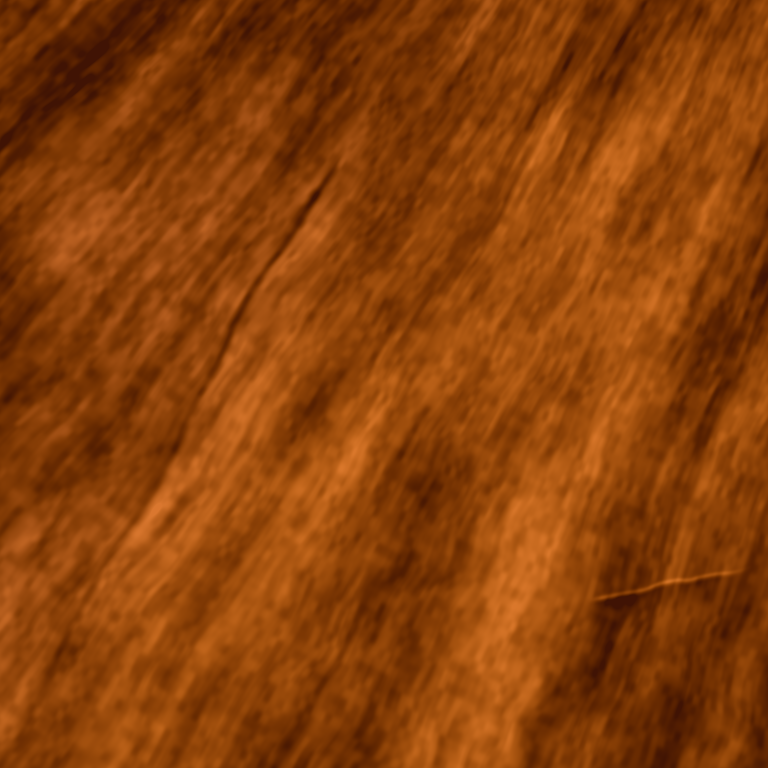
Give the GLSL for this texture, as a WebGL 2 fragment shader.

```glsl
#version 300 es
precision highp float;
// Weathered brown wood: fibres fan out from a hub far beyond the upper right corner.
// Stretched value noise in polar (across, along) space gives blotches, streaks and
// grain; a long split, short slits and a torn ledge are laid over it.
uniform vec2 u_resolution;
out vec4 fragColor;

float hash(vec2 p) {
    vec3 q = fract(p.xyx * vec3(0.1031, 0.1030, 0.0973));
    q += dot(q, q.yzx + 33.33);
    return fract((q.x + q.y) * q.z);
}

// Smooth value noise in -1..1
float noise(vec2 p) {
    vec2 i = floor(p), f = fract(p);
    f = f * f * f * (f * (f * 6.0 - 15.0) + 10.0);
    float low = mix(hash(i), hash(i + vec2(1, 0)), f.x);
    float high = mix(hash(i + vec2(0, 1)), hash(i + vec2(1, 1)), f.x);
    return 2.0 * mix(low, high, f.y) - 1.0;
}

float bell(float x, float width) {
    x /= width;
    return exp(-x * x);
}

// Layers of noise, from wide patches to fine grain; f = (across, along)
float fibres(vec2 f, vec2 p) {
    float tone = 1.15 * noise(f * vec2(7.0, 3.2) + 4.7);
    tone += 0.85 * noise(f * vec2(17.0, 7.0) + 21.3);
    tone += 0.95 * noise(f * vec2(34.0, 3.6) + 57.1);
    tone += 0.70 * noise(f * vec2(85.0, 9.0) + 13.9);
    tone += 0.45 * noise(f * vec2(150.0, 22.0) + 71.2);
    tone += 0.55 * noise(f * vec2(135.0, 75.0) + 35.4);
    tone += 0.50 * noise(p * 42.0 + 8.6);
    return tone;
}

// Broad light and dark zones by fan angle and distance from the hub
float zones(float angle, float along) {
    float ridge = 1.2 * bell(angle - 0.43, 0.024);
    float rightShade = -1.1 * (1.0 - smoothstep(0.388, 0.408, angle));
    float leftShade = -1.1 * smoothstep(0.66, 0.74, angle);
    float lowerGlow = 0.8 * bell(angle - 0.625, 0.03) * smoothstep(2.6, 3.0, along);
    return ridge + rightShade + leftShade + lowerGlow;
}

// Long split: dark line with a lit face on its right side
float split(float angle, float along) {
    float side = 2.5 * (angle - 0.6227 + 0.0415 * (along - 2.42));
    float depth = smoothstep(2.34, 2.46, along) * (1.0 - 0.6 * smoothstep(2.55, 2.85, along));
    float face = (1.0 - smoothstep(-0.012, 0.003, side)) * exp(min(side, 0.0) / 0.06);
    return 1.4 * face * bell(along - 2.8, 0.32) - 2.4 * depth * bell(side, 0.0055);
}

// Short dark slits scattered along the fibres
float slits(vec2 f) {
    float shade = 0.0;
    for (int i = 0; i < 9; i++) {
        float n = float(i) * 3.7 + 1.0;
        vec2 centre = vec2(mix(0.95, 1.8, hash(vec2(n, 2.0))), mix(2.0, 3.1, hash(vec2(n, 9.0))));
        vec2 d = f - centre;
        float lengthwise = mix(0.03, 0.09, hash(vec2(n, 5.0)));
        shade += bell(d.x, 0.007) * bell(d.y, lengthwise);
    }
    return -1.3 * shade;
}

// Torn ledge across the fibres: thin lit lip, shadow below
float ledge(vec2 p) {
    float drop = p.y - 0.22 - 0.2 * (p.x - 0.775) - 0.005 * noise(p.xx * 24.0);
    float span = smoothstep(0.765, 0.785, p.x) * (1.0 - smoothstep(0.93, 0.985, p.x));
    float below = 1.0 - smoothstep(-0.006, 0.001, drop);
    float shadow = below * exp(min(drop, 0.0) / 0.025) * (1.6 - 4.0 * (p.x - 0.775));
    return span * (1.5 * bell(drop - 0.002, 0.003) - 1.2 * shadow);
}

// Tone in standard deviations about the middle brown
vec3 woodColour(float tone) {
    tone = clamp(tone, -2.5, 2.9);
    vec3 middle = vec3(0.53, 0.243, 0.021);
    return middle + tone * vec3(0.112, 0.072, 0.025) + tone * tone * vec3(0.0, 0.002, 0.009);
}

void main() {
    vec2 p = gl_FragCoord.xy / u_resolution;

    // Fan coordinates with a slight waver
    vec2 toHub = vec2(1.83, 2.74) - p;
    float along = length(toHub);
    float angle = atan(toHub.x, toHub.y);
    angle += 0.004 * noise(p * 5.0 + 3.1) + 0.0012 * noise(p * 19.0);
    vec2 f = vec2(angle * 2.5, along);

    float tone = 0.9 * fibres(f, p) + zones(angle, along);
    tone += split(angle, along) + slits(f) + ledge(p);

    // Slightly rosier wood towards the lower left
    vec3 colour = woodColour(tone);
    colour.b += 0.035 * smoothstep(0.54, 0.66, angle) * smoothstep(-0.5, 1.5, tone);
    fragColor = vec4(colour, 1.0);
}
```
